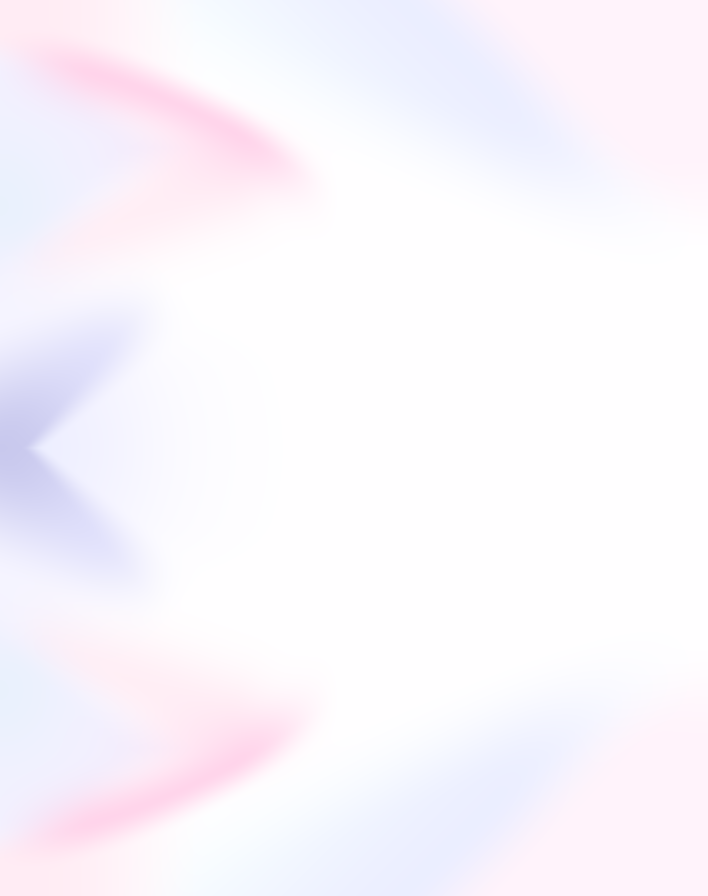
Give the GLSL for this background, as a Shadertoy shader.

```glsl
// Draws a pale mirrored silk backdrop: pink streaks, lavender veils and a soft chevron on white.

const vec3 WHITE = vec3(1.0, 0.997, 1.0);
const vec3 ICE = vec3(0.968, 0.990, 1.0);
const vec3 PERIWINKLE = vec3(0.922, 0.932, 1.0);
const vec3 BLUSH = vec3(1.0, 0.952, 0.983);
const vec3 PETAL = vec3(1.0, 0.915, 0.950);
const vec3 ROSE = vec3(1.0, 0.815, 0.912);
const vec3 LILAC = vec3(0.950, 0.945, 1.0);
const vec3 MIST = vec3(0.915, 0.945, 0.990);
const vec3 INDIGO = vec3(0.785, 0.785, 0.930);
const vec3 LAVENDER = vec3(0.880, 0.880, 0.985);

// Falls smoothly from 1 at full to 0 at none
float fade(float full, float none, float v) {
    return 1.0 - smoothstep(full, none, v);
}

// Elliptical gaussian spot
float glow(vec2 p, vec2 center, vec2 radius) {
    vec2 q = (p - center) / radius;
    return exp(-dot(q, q));
}

// Gaussian band around a line segment
float band(vec2 p, vec2 a, vec2 b, float radius) {
    vec2 ab = b - a;
    float h = clamp(dot(p - a, ab) / dot(ab, ab), 0.0, 1.0);
    float d = length(p - a - ab * h) / radius;
    return exp(-d * d);
}

// Blue wedge narrowing from the outer edge toward the far side, with blush beyond it
vec3 paintVeil(vec3 col, vec2 p) {
    float lower = 0.085 + 0.47 * (p.x - 0.17) - 0.12 * (p.x - 0.17) * (p.x - 0.17);
    float crease = (p.x - 0.482 - p.y) * 0.707;
    float veil = fade(-0.12, 0.015, p.y - lower) * smoothstep(0.1, 0.24, p.x);
    vec3 tint = mix(ICE, PERIWINKLE, smoothstep(-0.24, -0.01, crease));
    col = mix(col, tint, veil * fade(0.55, 0.80, p.x));
    float blush = smoothstep(-0.025, 0.055, crease) * fade(0.16, 0.30, p.y);
    return mix(col, BLUSH, blush);
}

// Petal corner, curved rose streak and the mist it encloses
vec3 paintPetals(vec3 col, vec2 p) {
    float s = p.y - (0.045 + 0.1 * p.x + 0.87 * p.x * p.x);
    float corner = fade(0.05, 0.24, p.x) * fade(0.0, 0.07, s);
    col = mix(col, PETAL, 0.85 * corner);

    // Pale fold below the streak
    float fold = band(p, vec2(0.05, 0.275), vec2(0.25, 0.205), 0.052);
    col = mix(col, PETAL, 0.75 * fold);

    // Mist pointing away from the side edge
    float tip = 0.19 - 1.2 * abs(p.y - 0.165);
    float mist = fade(-0.06, 0.04, p.x - tip) * smoothstep(-0.01, 0.04, s);
    vec3 mistColor = mix(LILAC, MIST, glow(p, vec2(0.0, 0.23), vec2(0.07, 0.08)));
    col = mix(col, mistColor, mist);

    // Streak with a crisp outer side and a long inner falloff
    float rise = smoothstep(-0.025, 0.02, s);
    float fall = exp(-pow(max(s - 0.012, 0.0) / 0.043, 2.0));
    float ends = smoothstep(-0.02, 0.11, p.x) * fade(0.26, 0.385, p.x);
    col = mix(col, ROSE, 0.9 * rise * fall * ends);
    return mix(col, ROSE, 0.28 * glow(p, vec2(0.22, 0.175), vec2(0.085, 0.035)));
}

// Arm of the chevron and the pale light inside it
vec3 paintChevron(vec3 col, vec2 p) {
    vec2 q = p - vec2(0.036, 0.5);
    float across = dot(q, vec2(-0.69, -0.724));
    float along = dot(q, vec2(0.724, -0.69));
    float t = max(along, 0.0);

    float haze = fade(0.0, 0.2, p.x) * smoothstep(0.24, 0.34, p.y);
    col = mix(col, LILAC, 0.75 * haze);
    float inner = exp(-dot(q, q) / 0.024) * smoothstep(0.32, 0.42, p.y);
    vec3 innerColor = mix(LILAC, PERIWINKLE, exp(-length(q) / 0.06));
    col = mix(col, innerColor, inner);

    float soft = 0.009 + 0.12 * t;
    float edge = smoothstep(-soft, soft, across);
    float width = mix(0.155, 0.085, clamp(t / 0.2, 0.0, 1.0));
    float arm = edge * fade(0.022, width, across) * fade(0.10, 0.25, along);
    return mix(col, mix(INDIGO, LAVENDER, smoothstep(-0.03, 0.13, along)), arm);
}

void mainImage(out vec4 fragColor, in vec2 fragCoord) {
    // Mirror about the horizontal midline: p.y runs from the outer edge to the middle
    vec2 uv = fragCoord / iResolution.xy;
    vec2 p = vec2(uv.x * 0.789, 0.5 - abs(uv.y - 0.5));

    vec3 col = paintVeil(WHITE, p);
    col = paintPetals(col, p);
    col = paintChevron(col, p);
    fragColor = vec4(col, 1.0);
}
```
